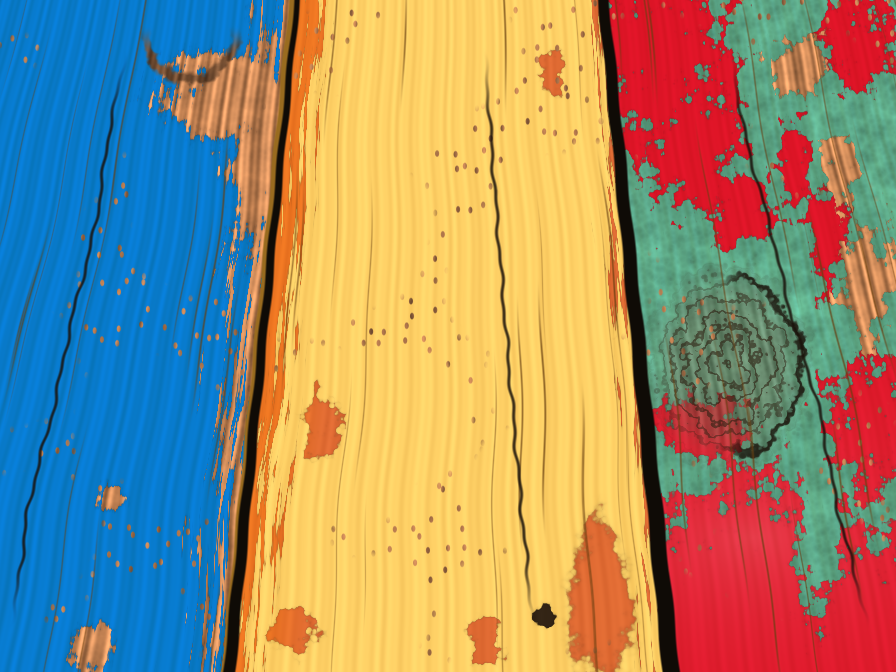
Reproduce this texture procedurally as a Shadertoy shader.

```glsl
// Three weathered planks in mild perspective: blue, yellow, red over teal.
// Ellipses roughened by cellular noise strip the paint; layered sines make
// the grain along each plank, with tapered cracks on top.
#define FLAKE_SCALE 24.
#define FLAKE_AMP 1.9
#define GRAIN .055
#define CRACK_COUNT 22
#define BLUE vec3(.03, .48, .8)
#define YELLOW vec3(1., .82, .4)
#define TEAL vec3(.37, .67, .54)
#define RED vec3(.87, .08, .15)
#define WOOD vec3(.79, .53, .34)
#define ORANGE vec3(.93, .46, .13)
#define DARK vec3(.1, .07, .04)

vec2 hash2(vec2 p) {
  return fract(sin(vec2(dot(p, vec2(127.1, 311.7)), dot(p, vec2(269.5, 183.3)))) * 43758.5);
}

// Distance to the nearest scattered cell point
float cells(vec2 p) {
  float nearest = 4.;
  for (int k = 0; k < 9; k++) {
    vec2 c = floor(p) + vec2(k % 3 - 1, k / 3 - 1);
    nearest = min(nearest, length(c + hash2(c) - p));
  }
  return nearest;
}

// Ragged detail, centred on zero
float flakes(vec2 p) {
  return .5 * cells(p) + .3 * cells(p * 2.1 + 7.) + .2 * cells(p * 4.7 + 3.) - .46;
}

// Join an ellipse at (x, y) to a field, positive inside
void add(inout float field, vec2 p, float x, float y, float rx, float ry) {
  field = max(field, 1. - length((p - vec2(x, y)) / vec2(rx, ry)));
}

// Reveal a layer, with a thin shadow along its edge
vec3 reveal(vec3 paint, vec3 under, float field) {
  return mix(paint, under, smoothstep(-.07, .07, field)) * (1. - .2 * exp(-abs(field) * 14.));
}

// Line across distance d, tapered between two heights
float crack(float d, float y, float lo, float hi, float width) {
  float soft = .7 / iResolution.y;
  float taper = smoothstep(lo, lo + .12, y) * smoothstep(hi, hi - .12, y);
  return taper * (1. - smoothstep(width * .4 - soft, width + soft, abs(d)));
}

void mainImage(out vec4 fragColor, in vec2 fragCoord) {
  vec2 p = fragCoord / iResolution.y;
  // Perspective: u is constant along every board, joints at -1 and 1
  float halfWidth = mix(.329, .228, p.y), u = (p.x - .67) / halfWidth;
  float plank = u < -1. ? -1. : u > 1. ? 1. : 0.;
  float g = u + .015 * sin(p.y * 9. + plank) + .008 * sin(p.y * 23. + 2.);
  float rough = flakes(p * FLAKE_SCALE) * FLAKE_AMP, streak = flakes(vec2(g * 22., p.y * 5.));
  float lines = GRAIN * (sin(g * 72. + 2. * sin(g * 19.)) + .6 * sin(g * 151.));
  vec3 wood = WOOD * (1. + 3. * lines + rough * .15), col;
  float bare = -9., red = -9., strip = -9.;

  if (plank < 0.) { // Blue board, worn at its edge and upper knot
    add(bare, p, .352, .855, .115, .065); add(bare, p, .385, .77, .045, .16);
    add(bare, p, .135, .035, .032, .04); add(bare, p, .165, .259, .018, .025);
    col = reveal(BLUE, wood, max(bare + rough * .6 + streak, (u + 1.13) * 5. + streak * 3.5));
    vec2 k = (p - vec2(.283, .95)) / .067;
    float rim = 1. - smoothstep(.04, .15, abs(length(k) - 1. + rough * .15));
    col = mix(col, wood * .55, rim * smoothstep(.2, -.5, k.y));
  } else if (plank < 1.) { // Yellow board with orange chips and edges
    add(bare, p, .477, .372, .025, .047); add(bare, p, .821, .895, .018, .032);
    add(bare, p, .438, .06, .034, .032); add(bare, p, .722, .04, .023, .035);
    add(strip, p, .893, .11, .06 - .12 * p.y, .115);
    float edge = (abs(u) - (u < 0. ? mix(.9, .83, p.y) : .95)) * 7. + streak * 2.8;
    vec3 under = mix(ORANGE, vec3(.88, .42, .2), smoothstep(-.9, -.6, u));
    col = reveal(YELLOW, under, max(max(bare + rough, strip + rough * .4), edge));
    bare = -9.;
    add(bare, p, .814, .083, .017, .018);
    col = reveal(col, DARK * 2., bare + rough * .7);
  } else { // Red flakes over teal
    add(red, p, .98, .92, .1, .17); add(red, p, 1.03, .79, .08, .11);
    add(red, p, 1.105, .69, .05, .055); add(red, p, 1.275, .93, .058, .062);
    add(red, p, 1.232, .655, .032, .08); add(red, p, 1.18, .75, .022, .08);
    add(red, p, 1.04, .365, .075, .045); add(red, p, 1.3, .37, .07, .1);
    add(strip, p, 1.218, .22, .03, .12);
    float lower = (.25 + .05 * sin((p.x - .99) * 12.) - p.y) * 7.;
    red = max(red, min(min(lower, -strip), 1.));
    add(bare, p, 1.19, .9, .045, .045); add(bare, p, 1.25, .745, .028, .05);
    add(bare, p, 1.29, .58, .04, .09);
    float sheen = .35 * exp(-length((p - vec2(1.12, .2)) / vec2(.2, .12)));
    col = reveal(TEAL * (1. + rough * .25), RED + sheen * vec3(.1, .45, .4), red + rough + streak * .5);
    col = reveal(col, wood, bare + rough + streak * .6);
    // Gnarled knot: weathered rings and a curved split
    vec2 k = (p - vec2(1.085, .455)) / vec2(.105, .13);
    float r = length(k) + rough * .18, body = smoothstep(1.3, .6, r);
    col = mix(col, wood * vec3(.55, .75, .9), .5 * body);
    col = mix(col, DARK * 1.8, .6 * body * smoothstep(.35, .95, sin(r * 34. + 2. * rough)));
    col = mix(col, DARK, .8 * smoothstep(.07, .02, abs(r - 1.)) * smoothstep(-.3, .3, k.x));
  }
  col *= 1. + lines * vec3(.35, .6, 1.);

  // Scattered chips, fine cracks and long splits
  float chip = smoothstep(.15, .08, cells(p * vec2(38., 24.)));
  col = mix(col, wood * .85, chip * smoothstep(.55, .7, cells(p * 6.)));
  for (int i = 0; i < CRACK_COUNT; i++) {
    vec2 h = hash2(vec2(float(i), plank + 5.)), size = hash2(h * 91.);
    float d = (g - 2. * plank - 1.9 * h.x + .95) * halfWidth, reach = .1 + .2 * size.x;
    float line = crack(d, p.y, h.y - reach, h.y + reach, .001 + .001 * size.y);
    col = mix(col, vec3(.4, .24, .06), line * (.35 + .4 * size.y));
  }
  float path = plank < 0. ? g + 2.04 : plank > 0. ? g - 1.95 + .2 * p.y : u - .395 + .19 * p.y;
  path += .006 * sin(p.y * 61.) + .004 * sin(p.y * 137.);
  col = mix(col, DARK, .85 * crack(path * halfWidth, p.y, .06, .93, .0032));

  // Dark joints, with an ochre edge beside the left one
  float joint = (abs(u) - 1.) * halfWidth + .0012 * sin(p.y * 47.);
  float slot = u < 0. ? mix(.009, .004, p.y) : mix(.013, .008, p.y);
  if (plank < 0.) col = mix(vec3(.6, .42, .12), col, smoothstep(.01, .014, joint));
  col = mix(DARK * .6, col, smoothstep(slot - .002, slot + .002, abs(joint)));
  fragColor = vec4(clamp(col, 0., 1.), 1.);
}
```
